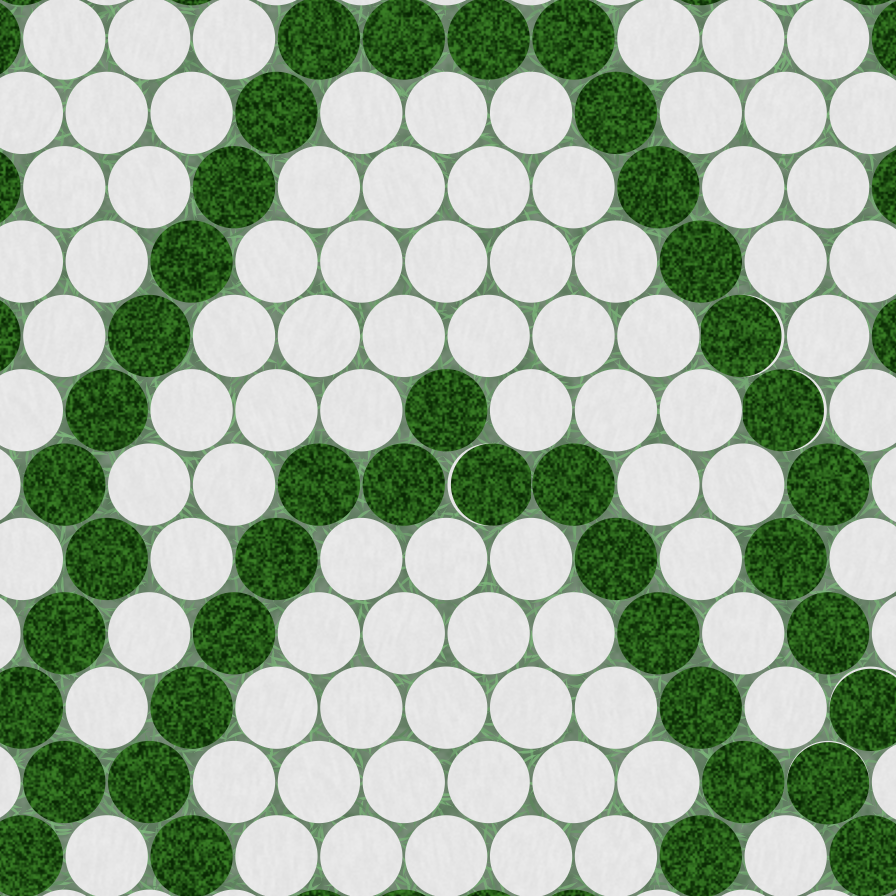
A Shadertoy shader for this pattern:

```glsl
// Staggered rows of white paper and dark turf discs forming hexagonal outlines over pale grass.

const vec2 STEP = vec2(0.04736, 0.08298);   // half column pitch, row pitch
const vec2 FIRST = vec2(0.498, 0.043);      // mirror axis, first row from the top
const float RADIUS = 0.0459;
const float ROWS = 12.0;                    // rows before the motif repeats

float hash(vec2 p) {
    vec3 q = fract(p.xyx * 0.1031);
    q += dot(q, q.yzx + 33.33);
    return fract((q.x + q.y) * q.z);
}

float noise(vec2 p) {
    vec2 i = floor(p), f = fract(p);
    f = f * f * (3.0 - 2.0 * f);
    return mix(mix(hash(i), hash(i + vec2(1, 0)), f.x),
               mix(hash(i + vec2(0, 1)), hash(i + vec2(1, 1)), f.x), f.y);
}

mat2 rotation(float a) {
    float c = cos(a), s = sin(a);
    return mat2(c, s, -s, c);
}

float coverage(float d, float pixel) {
    return clamp(0.5 - d / pixel, 0.0, 1.0);
}

// Pale ground with layers of short, randomly turned blades
vec3 grass(vec2 p, float pixel) {
    const float density = 36.0;
    float mottle = 0.6 * noise(p * 65.0) + 0.4 * noise(p * 190.0);
    vec3 color = mix(vec3(0.34, 0.46, 0.34), vec3(0.50, 0.57, 0.50), mottle);
    for (int i = 0; i < 6; i++) {
        float layer = float(i);
        vec2 q = rotation(layer * 1.3) * p * density + layer * 17.37 + 90.0;
        vec2 id = floor(q);
        float tone = hash(id + 5.7);
        vec2 blade = rotation(6.2832 * hash(id)) * (fract(q) - 0.5);
        blade.y += 0.3 * blade.x * blade.x;
        float taper = 0.055 * (1.0 - smoothstep(0.1, 0.46, abs(blade.x)));
        float mask = coverage((abs(blade.y) - taper) / density, pixel);
        mask *= step(abs(blade.x), 0.46);
        vec3 tint = mix(vec3(0.35, 0.50, 0.35), vec3(0.50, 0.73, 0.49), sqrt(tone));
        color = mix(color, tint, mask * 0.8);
    }
    return color;
}

// White sheet with faint fibres, turned a little on each disc
vec3 paper(vec2 p, float seed) {
    vec2 q = rotation((seed - 0.5) * 0.7) * p + seed * 7.0 + 2.0;
    float fibre = noise(q * vec2(240.0, 75.0)) - 0.5;
    float grain = noise(q * 390.0) - 0.5;
    return vec3(0.902 + 0.028 * fibre + 0.018 * grain);
}

// Dense dark turf with fine speckles
vec3 turf(vec2 p) {
    float speckle = 0.6 * noise(p * 390.0 + 40.0) + 0.4 * noise(p * vec2(250.0, 190.0));
    return mix(vec3(0.03, 0.15, 0.01), vec3(0.23, 0.50, 0.15),
               smoothstep(0.05, 0.95, speckle));
}

// Motif: row counts downwards, column is in half pitches from the mirror axis
bool isTurf(float row, float column) {
    float h = abs(column);
    bool slope = row <= 6.0 && h == row + 3.0;
    bool bar = (row == 0.0 || row == 6.0) && h <= 3.0;
    bool peak = row == 5.0 && h == 0.0;
    bool border = row <= 4.0 && h == 11.0;
    bool inner = row >= 7.0 && h == 7.0 - abs(row - 10.0);
    bool outer = row >= 7.0 && h == min(row + 1.0, 9.0 + mod(row, 2.0));
    return slope || bar || peak || border || inner || outer;
}

// Small displacement that bares a white crescent on a few turf discs
vec2 slip(float row, float column) {
    if ((row == 4.0 || row == 5.0) && column == row + 3.0) return vec2(-0.0032, 0.0);
    if (row == 6.0 && column == 1.0) return vec2(0.0038, 0.0);
    if (row == 9.0 && column == 10.0) return vec2(0.0, 0.0025);
    if (row == 10.0 && column == 9.0) return vec2(0.0, 0.0014);
    return vec2(0.0);
}

void mainImage(out vec4 fragColor, in vec2 fragCoord) {
    float pixel = 1.0 / iResolution.y;
    vec2 uv = fragCoord * pixel;
    vec2 p = vec2(uv.x, 1.0 - uv.y) - FIRST;
    vec3 color = grass(uv, pixel);

    // The rows interlock, so test the disc row on either side
    for (int i = 0; i < 2; i++) {
        float line = floor(p.y / STEP.y) + float(i);
        float row = mod(line, ROWS);
        float stagger = 1.0 - mod(row, 2.0);
        float column = 2.0 * floor((p.x / STEP.x - stagger) * 0.5 + 0.5) + stagger;
        vec2 local = p - vec2(column, line) * STEP;
        float seed = hash(vec2(column, line) + 50.0);

        float disc = coverage(length(local) - RADIUS, pixel);
        bool dark = isTurf(row, column);
        vec2 shift = slip(row, column);
        // Unshifted turf covers its sheet fully, leaving no pale fringe
        vec3 sheet = dark && shift == vec2(0.0) ? turf(uv) : paper(local, seed);
        color = mix(color, sheet, disc);
        if (dark && shift != vec2(0.0)) {
            float cover = coverage(length(local - shift) - RADIUS, pixel);
            color = mix(color, turf(uv), cover);
        }
    }
    fragColor = vec4(color, 1.0);
}
```
